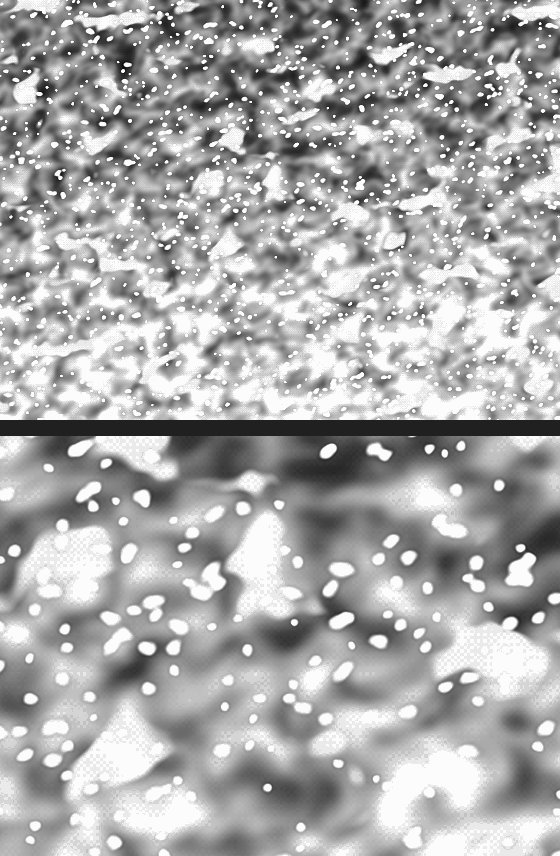
Top, the full canvas; bottom, a detail of the centre.
This texture is drawn by a WebGL 2 fragment shader. Its source:

```glsl
#version 300 es
precision highp float;
// Grainy monochrome glitter: mottled grey gradient noise, dark at the top and
// pale at the bottom, with small white patches, clustered bright specks that
// melt together, and a fine ordered dither in the light tones.

#define TOP_TONE 0.45
#define BOTTOM_TONE 0.83
#define SIDE_LIGHT 0.06
#define MOTTLE_SCALE 23.0
#define MOTTLE_CONTRAST 1.0
#define PATCH_SCALE vec2(12.0, 17.0)
#define PATCH_LEVEL 0.23
#define SPECK_CELL 0.0205
#define SPECK_SHARE 0.50
#define TILT 0.13
#define DITHER_ROWS 384.0
#define TONE_STEPS 12.0

uniform vec2 u_resolution;
out vec4 fragColor;

vec2 hash2(vec2 p) {
    vec3 h = fract(p.xyx * vec3(0.1031, 0.1030, 0.0973));
    h += dot(h, h.yzx + 33.33);
    return fract((h.xx + h.yz) * h.zy);
}

float cornerSlope(vec2 cell, vec2 offset) {
    float angle = 6.2832 * hash2(cell).x;
    return dot(vec2(cos(angle), sin(angle)), offset);
}

// Signed gradient noise, roughly -0.7 to 0.7
float noise(vec2 p) {
    vec2 i = floor(p), f = fract(p);
    vec2 u = f * f * f * (f * (f * 6.0 - 15.0) + 10.0);
    vec2 e = vec2(1.0, 0.0);
    float low = mix(cornerSlope(i, f), cornerSlope(i + e, f - e), u.x);
    float high = mix(cornerSlope(i + e.yx, f - e.yx), cornerSlope(i + 1.0, f - 1.0), u.x);
    return mix(low, high, u.y);
}

mat2 rotation(float a) {
    float c = cos(a), s = sin(a);
    return mat2(c, s, -s, c);
}

// Three octaves, each turned to hide the lattice
float mottle(vec2 p) {
    p *= MOTTLE_SCALE;
    return 0.30 * noise(rotation(0.5) * p * 0.42 + 7.3)
         + 0.62 * noise(p + 31.7)
         + 0.32 * noise(rotation(1.1) * p * 1.9 + 53.1);
}

// Summed falloff of nearby elongated specks, so that neighbours merge
float speckField(vec2 p) {
    vec2 home = floor(p / SPECK_CELL);
    float field = 0.0;
    for (int y = -1; y <= 1; y++) {
        for (int x = -1; x <= 1; x++) {
            vec2 cell = home + vec2(x, y);
            vec2 jitter = hash2(cell + 11.0);
            vec2 traits = hash2(cell + 211.0);
            float share = SPECK_SHARE + 0.9 * noise(cell * 0.23 + 3.7);
            if (hash2(cell + 401.0).x > share) continue;
            vec2 d = p - (cell + jitter) * SPECK_CELL;
            d = rotation(-0.3 - 1.2 * (traits.y - 0.5)) * d;
            float radius = mix(0.0030, 0.0056, traits.x);
            float stretch = 1.0 + 1.1 * jitter.x * traits.x;
            d /= vec2(radius * stretch, radius);
            field += exp(-dot(d, d));
        }
    }
    return field;
}

// 4x4 ordered threshold built from two 2x2 levels
float bayer2(vec2 a) {
    a = floor(a);
    return fract(a.x * 0.5 + a.y * a.y * 0.75);
}

float ditherThreshold(vec2 a) {
    return bayer2(a * 0.5) * 0.25 + bayer2(a);
}

void main() {
    vec2 p = gl_FragCoord.xy / u_resolution.y;
    float aspect = u_resolution.x / u_resolution.y;

    // Slightly tilted, gently curled domain
    vec2 q = vec2(p.x * 0.85, p.y - TILT * p.x);
    q += 0.014 * vec2(noise(p * 17.0 + 5.1), noise(p * 17.0 + 91.4));

    // Vertical shading and soft mottling, with the darkest tones eased up
    float tone = mix(BOTTOM_TONE, TOP_TONE, smoothstep(-0.1, 1.0, p.y));
    tone += SIDE_LIGHT * (p.x / aspect - 0.5) * (1.0 - p.y);
    tone += MOTTLE_CONTRAST * mottle(q);
    tone += 0.4 * max(tone - 0.8, 0.0);
    tone = max(tone, 0.12 + 0.5 * tone);

    // White patches with faint grey interiors
    float patchField = noise(q * PATCH_SCALE + 17.9) + 0.22 * noise(q * 46.0 + 2.6);
    float patchMask = smoothstep(PATCH_LEVEL, PATCH_LEVEL + 0.14, patchField);
    float patchTone = 0.97 + 0.12 * noise(p * 30.0 + 71.0);
    tone = mix(tone, max(tone, patchTone), patchMask);

    // Irregular bright specks in slightly darkened surrounds
    vec2 wobble = 0.0022 * vec2(noise(p * 95.0 + 13.0), noise(p * 95.0 + 67.0));
    float specks = speckField(p + wobble);
    tone -= 0.05 * smoothstep(0.02, 0.2, specks);
    tone = mix(tone, 1.0, smoothstep(0.2, 0.58, specks));

    // Fine dither between the steps of the light tones
    tone = clamp(tone, 0.0, 1.0);
    float threshold = ditherThreshold(p * DITHER_ROWS);
    float stepped = floor(tone * TONE_STEPS + threshold) / TONE_STEPS;
    tone = mix(tone, stepped, mix(0.2, 1.0, smoothstep(0.7, 0.85, tone)));
    fragColor = vec4(vec3(min(tone, 0.99)), 1.0);
}
```
